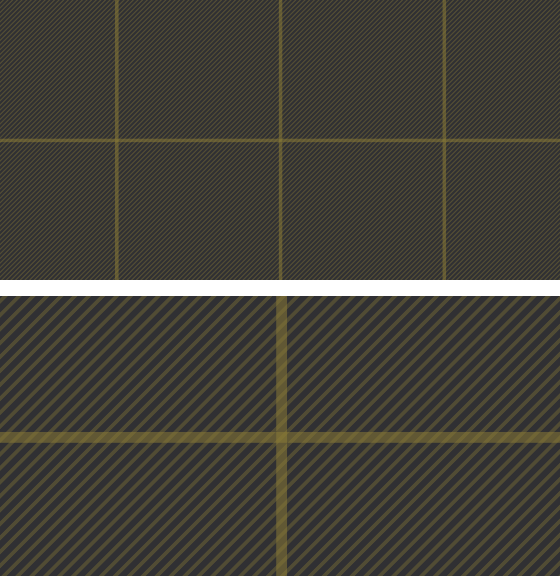
Top, the full canvas; bottom, a detail of the centre.
This pattern is drawn by a Shadertoy shader. Its source:

```glsl
// Dark cloth with fine diagonal pinstripes and a wide square windowpane check.
// Stripes and bands are repeated distance fields, blended as translucent
// layers of one ochre thread, so the crossings grow brighter.

#define CHECK_PERIOD 0.5850             // all lengths are in canvas heights
#define CHECK_WIDTH 0.0128
#define CHECK_OFFSET vec2(0.0020, -0.0016)
#define CHECK_ALPHA 0.54
#define STRIPE_PERIOD 0.01172
#define STRIPE_WIDTH 0.0044
#define STRIPE_ALPHA 0.37
#define CLOTH_COLOR vec3(0.19, 0.19, 0.20)
#define THREAD_COLOR vec3(0.54, 0.48, 0.21)

// Distance to the nearest line of a family centred on multiples of period
float lineDistance(float coordinate, float period) {
    return abs(fract(coordinate / period + 0.5) - 0.5) * period;
}

// Smooth coverage of a line, with an edge one pixel wide
float lineCoverage(float distanceToLine, float width, float pixel) {
    float edge = distanceToLine - 0.5 * width;
    return 1.0 - smoothstep(-0.5 * pixel, 0.5 * pixel, edge);
}

void mainImage(out vec4 fragColor, in vec2 fragCoord) {
    float pixel = 1.0 / iResolution.y;
    vec2 position = (fragCoord - 0.5 * iResolution.xy) * pixel - CHECK_OFFSET;

    // Pinstripes rising to the right at 45 degrees
    float across = (position.x - position.y) * inversesqrt(2.0);
    float stripe = lineCoverage(lineDistance(across, STRIPE_PERIOD), STRIPE_WIDTH, pixel);

    // Upright and level bands of the check
    float upright = lineCoverage(lineDistance(position.x, CHECK_PERIOD), CHECK_WIDTH, pixel);
    float level = lineCoverage(lineDistance(position.y, CHECK_PERIOD), CHECK_WIDTH, pixel);

    // Layered threads
    vec3 color = mix(CLOTH_COLOR, THREAD_COLOR, STRIPE_ALPHA * stripe);
    color = mix(color, THREAD_COLOR, CHECK_ALPHA * upright);
    color = mix(color, THREAD_COLOR, CHECK_ALPHA * level);

    fragColor = vec4(color, 1.0);
}
```
